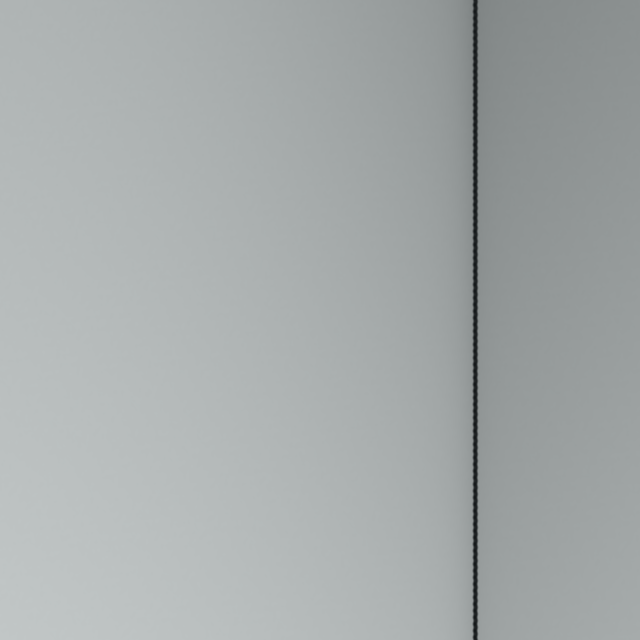
Write a Shadertoy shader that draws this texture.

```glsl
// Two softly lit matte panels meeting at a dark vertical seam.
// Each panel is a two-way tone gradient with shade gathering at the joint;
// layered sines add a faint grain and a fine beading along the seam.

#define SEAM_X 0.7428
#define SEAM_HALF_WIDTH 0.0032
#define SEAM_SOFTNESS 0.0022
#define SEAM_COLOR vec3(0.10, 0.115, 0.12)
#define BEAD_PERIOD 0.0104
#define BEAD_DEPTH 0.0004
#define LEFT_SHADE 0.075
#define RIGHT_SHADE 0.025
#define GRAIN_AMOUNT 0.0025
#define TINT vec3(-0.014, 0.006, 0.006)

const float TAU = 6.2831853;

// Wide panel: brightest at the lower left, falling off toward the seam
float leftPanel(vec2 uv) {
    float u = uv.x / SEAM_X;
    float base = mix(0.70, 0.77, uv.y);
    float falloff = 0.03 * u + mix(0.10, 0.06, uv.y) * u * u;
    float shade = LEFT_SHADE * exp((uv.x - SEAM_X) / 0.022);
    return base - falloff - shade;
}

// Narrow panel: darker, lifting downward and away from the seam
float rightPanel(vec2 uv) {
    float u = (uv.x - SEAM_X) / (1.0 - SEAM_X);
    float shade = RIGHT_SHADE * exp((SEAM_X - uv.x) / 0.02);
    return mix(0.53, 0.635, uv.y) + 0.03 * u - shade;
}

// Rotated, warped sine layers forming a low-contrast grain
float grain(vec2 p) {
    float sum = 0.0;
    float weight = 0.5;
    p *= 140.0;
    for (int i = 0; i < 4; i++) {
        p = mat2(0.8, 0.6, -0.6, 0.8) * p * 1.35 + 1.7;
        sum += weight * sin(p.x + 1.8 * sin(p.y * 0.73)) * sin(p.y);
        weight *= 0.75;
    }
    return sum;
}

void mainImage(out vec4 fragColor, in vec2 fragCoord) {
    vec2 uv = fragCoord / iResolution.xy;
    uv.y = 1.0 - uv.y; // measured downward, along the light falloff
    float pixel = 1.0 / iResolution.x;

    // Panels
    float side = smoothstep(-pixel, pixel, uv.x - SEAM_X);
    float tone = mix(leftPanel(vec2(min(uv.x, SEAM_X), uv.y)),
                     rightPanel(vec2(max(uv.x, SEAM_X), uv.y)), side);
    vec3 color = vec3(tone + GRAIN_AMOUNT * grain(uv)) + TINT;

    // Beaded seam with soft edges
    float bead = sin(TAU * uv.y / BEAD_PERIOD);
    float edge = abs(uv.x - SEAM_X - BEAD_DEPTH * bead) - SEAM_HALF_WIDTH;
    float softness = max(SEAM_SOFTNESS, pixel);
    float seam = 1.0 - smoothstep(-softness, softness, edge);
    color = mix(color, SEAM_COLOR + 0.02 * bead, seam);

    fragColor = vec4(color, 1.0);
}
```
